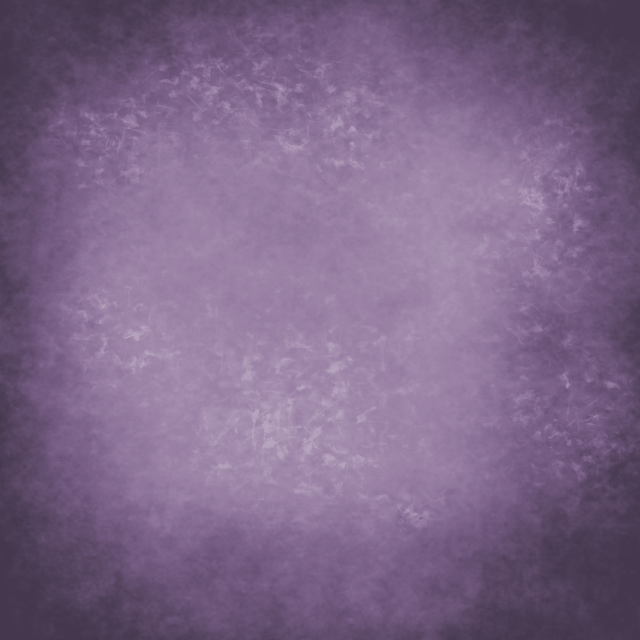
Write a WebGL 1 fragment shader that draws this background.

```glsl
precision highp float;
// A worn violet studio backdrop: a rounded vignette sets the broad tone,
// soft glows and layered value noise mottle it, and thresholded stretched
// noise adds pale flecks and fine scratches in scattered patches.

uniform vec2 u_resolution;

const vec3 SHADOW = vec3(0.270, 0.220, 0.305);
const vec3 PLUM   = vec3(0.455, 0.355, 0.510);
const vec3 MAUVE  = vec3(0.590, 0.490, 0.635);
const vec3 PALE   = vec3(0.715, 0.645, 0.745);

float hash(vec2 p) {
  return fract(sin(dot(p, vec2(127.1, 311.7))) * 43758.545);
}

float noise(vec2 p) {
  vec2 cell = floor(p);
  vec2 f = fract(p);
  f = f * f * (3.0 - 2.0 * f);
  float low = mix(hash(cell), hash(cell + vec2(1.0, 0.0)), f.x);
  float high = mix(hash(cell + vec2(0.0, 1.0)), hash(cell + 1.0), f.x);
  return mix(low, high, f.y);
}

mat2 rotation(float angle) {
  float c = cos(angle);
  float s = sin(angle);
  return mat2(c, s, -s, c);
}

// Five octaves, centred on zero.
float fbm(vec2 p) {
  float sum = 0.0;
  float gain = 0.5;
  for (int i = 0; i < 5; i++) {
    sum += gain * (noise(p) - 0.5);
    p = rotation(0.6) * p * 2.03 + 17.3;
    gain *= 0.55;
  }
  return sum;
}

// Soft elliptical spot, one at its centre.
float glow(vec2 p, vec2 centre, vec2 size) {
  vec2 d = (p - centre) / size;
  return exp(-dot(d, d));
}

// Rounded-square falloff: one in the middle, zero at the corners.
float vignette(vec2 p, vec2 centre) {
  vec2 d = pow(abs(p - centre) * 2.0, vec2(2.6));
  float radius = pow(d.x + d.y, 1.0 / 2.6);
  return 1.0 - smoothstep(0.35, 1.27, radius);
}

// Broad lighter and darker areas of the cloth.
float washes(vec2 p) {
  float light = 0.20 * glow(p, vec2(0.76, 0.68), vec2(0.12, 0.13))
              + 0.13 * glow(p, vec2(0.43, 0.34), vec2(0.19, 0.13))
              + 0.09 * glow(p, vec2(0.19, 0.51), vec2(0.09, 0.10))
              + 0.10 * glow(p, vec2(0.70, 0.51), vec2(0.07, 0.06))
              + 0.13 * glow(p, vec2(0.54, 0.95), vec2(0.10, 0.08))
              + 0.10 * glow(p, vec2(0.94, 0.35), vec2(0.08, 0.14))
              + 0.07 * glow(p, vec2(0.55, 0.04), vec2(0.25, 0.06));
  float dark = 0.13 * glow(p, vec2(0.85, 0.47), vec2(0.07, 0.08))
             + 0.09 * glow(p, vec2(0.47, 0.67), vec2(0.14, 0.06))
             + 0.08 * glow(p, vec2(0.60, 0.13), vec2(0.30, 0.06))
             + 0.15 * glow(p, vec2(0.74, 0.645), vec2(0.035, 0.02))
             + 0.12 * glow(p, vec2(0.62, 0.54), vec2(0.04, 0.03));
  return light - dark;
}

// Where the surface is most worn.
float wear(vec2 p) {
  float area = glow(p, vec2(0.38, 0.87), vec2(0.13, 0.08))
             + glow(p, vec2(0.18, 0.79), vec2(0.08, 0.06))
             + glow(p, vec2(0.54, 0.79), vec2(0.08, 0.07))
             + glow(p, vec2(0.84, 0.66), vec2(0.07, 0.16))
             + glow(p, vec2(0.92, 0.34), vec2(0.10, 0.10))
             + glow(p, vec2(0.19, 0.51), vec2(0.08, 0.07))
             + glow(p, vec2(0.47, 0.36), vec2(0.13, 0.13))
             + glow(p, vec2(0.62, 0.21), vec2(0.05, 0.03));
  return min(area, 1.0);
}

// Irregular pale chips of paint.
float flecks(vec2 p) {
  vec2 warped = p + 0.018 * vec2(fbm(p * 40.0), fbm(p * 40.0 + 41.0));
  return smoothstep(0.02, 0.38, fbm(warped * vec2(62.0, 78.0)));
}

// Thin short strokes from noise stretched along several directions.
float scratches(vec2 p) {
  float sum = 0.0;
  for (int i = 0; i < 4; i++) {
    float k = float(i);
    vec2 q = rotation(k * 0.75 - 0.6) * p + 0.02 * fbm(p * 16.0 + k);
    float stroke = noise(q * vec2(42.0, 180.0) + k * 53.0);
    sum += smoothstep(0.74, 0.98, stroke) * noise(p * 40.0 + k * 9.0);
  }
  return sum;
}

void main() {
  vec2 uv = gl_FragCoord.xy / u_resolution;
  vec2 bend = vec2(fbm(uv * 5.0), fbm(uv * 5.0 + 31.0));
  float tone = vignette(uv + 0.09 * bend, vec2(0.485, 0.505));
  tone = 0.90 * tone + washes(uv + 0.07 * bend);

  // Cloudy mottling, brushed cloth and fine grain
  float worn = wear(uv + 0.12 * bend);
  tone += 0.20 * fbm(uv * 8.0 + bend) + 0.17 * fbm(uv * vec2(30.0, 26.0));
  tone += (0.17 + 0.18 * worn) * fbm(uv * vec2(75.0, 95.0));
  tone += 0.05 * (noise(uv * 210.0) - 0.5);

  // Worn marks, faint in the dark border
  float marks = flecks(uv) * (0.08 + 0.42 * worn) + scratches(uv) * (0.04 + 0.20 * worn);
  tone += marks * (0.35 + 0.65 * smoothstep(0.0, 0.5, tone)) - 0.025;

  vec3 color = mix(SHADOW, PLUM, smoothstep(-0.07, 0.47, tone));
  color = mix(color, MAUVE, smoothstep(0.32, 0.85, tone));
  color = mix(color, PALE, smoothstep(0.72, 1.35, tone));
  gl_FragColor = vec4(color, 1.0);
}
```
